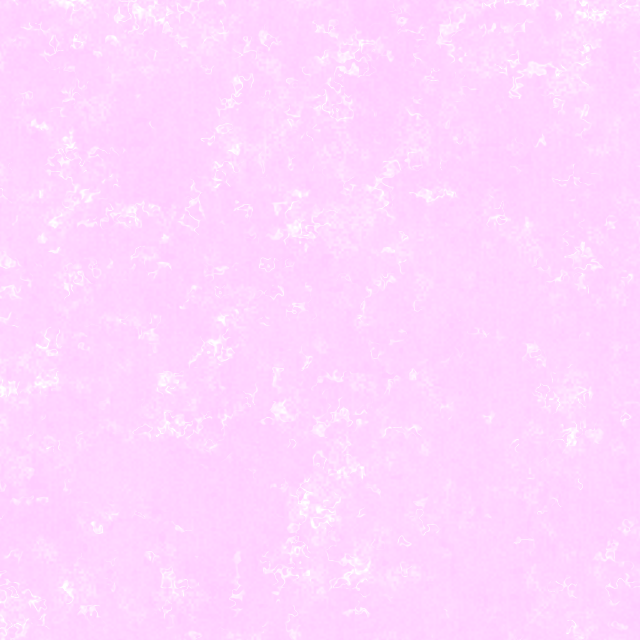
This texture is drawn by a three.js fragment shader. Its source:

```glsl
// Pale pink speckled paper: a soft mottled ground with fine grain and faint
// upright threads, dusted with clustered, curly white flecks.
// All layers are value noise; flecks are ridges of warped noise cut by a mask.
varying vec2 vUv;

const vec3 DEEP_PINK = vec3(1.0, 0.805, 1.0);
const vec3 WHITE = vec3(1.0, 1.0, 1.0);
const float BASE_LIGHT = 0.13;      // mean mix from deep pink to white
const float CLOUD_SCALE = 7.0;
const float CLOUD_AMOUNT = 0.20;
const float MOTTLE_SCALE = 48.0;
const float MOTTLE_AMOUNT = 0.12;
const float GRAIN_SCALE = 256.0;
const float GRAIN_AMOUNT = 0.15;
const vec2 THREAD_SCALE = vec2(230.0, 14.0);
const float THREAD_AMOUNT = 0.07;
const float DUST_AMOUNT = 0.34;
const float FLECK_SCALE = 92.0;
const float FLECK_PATCH_SCALE = 46.0;
const float FLECK_AMOUNT = 0.58;
const float SPECK_SCALE = 75.0;
const float SPECK_AMOUNT = 0.10;

float hash(vec2 p) {
  vec3 q = fract(vec3(p.xyx) * 0.1031);
  q += dot(q, q.yzx + 33.33);
  return fract((q.x + q.y) * q.z);
}

float noise(vec2 p) {
  vec2 cell = floor(p);
  vec2 f = fract(p);
  f = f * f * (3.0 - 2.0 * f);
  float low = mix(hash(cell), hash(cell + vec2(1.0, 0.0)), f.x);
  float high = mix(hash(cell + vec2(0.0, 1.0)), hash(cell + 1.0), f.x);
  return mix(low, high, f.y);
}

float fbm(vec2 p) {
  float sum = 0.0;
  float weight = 0.5;
  for (int i = 0; i < 4; i++) {
    sum += weight * noise(p);
    p = mat2(0.8, 0.6, -0.6, 0.8) * p * 2.03 + 17.3;
    weight *= 0.5;
  }
  return sum / 0.9375;
}

// Curly strokes along the mid level of warped noise, kept inside small patches
float flecks(vec2 uv, float cluster) {
  vec2 warp = vec2(noise(uv * 120.0 + 5.1), noise(uv * 120.0 + 61.7)) - 0.5;
  vec2 p = uv * FLECK_SCALE + warp * 1.4;
  float ridge = 1.0 - abs(2.0 * noise(p + 31.0) - 1.0);
  float stroke = smoothstep(0.60, 0.98, ridge);
  float patchLevel = noise(uv * FLECK_PATCH_SCALE + warp * 0.6 + 83.0);
  float patches = smoothstep(0.60, 0.82, patchLevel + 0.9 * (cluster - 0.5));
  return stroke * patches;
}

void main() {
  vec2 uv = vUv;

  // Ground: broad clouds, small mottling, grain and threads
  float cloud = fbm(uv * CLOUD_SCALE + 3.7);
  float mottle = fbm(uv * MOTTLE_SCALE + 41.0);
  float grain = noise(uv * GRAIN_SCALE + 9.0);
  float thread = noise(uv * THREAD_SCALE + 27.0);
  float light = BASE_LIGHT
    + CLOUD_AMOUNT * (cloud - 0.5)
    + MOTTLE_AMOUNT * (mottle - 0.5)
    + GRAIN_AMOUNT * (grain - 0.5)
    + THREAD_AMOUNT * (thread - 0.5);

  // Dust and flecks gather in clusters, slightly denser toward the top
  float cluster = fbm(uv * 8.0 + 71.0) + 0.10 * (uv.y - 0.5);
  float dust = smoothstep(0.50, 0.78, fbm(uv * 30.0 + 13.0) + 0.5 * (cluster - 0.5));
  light += DUST_AMOUNT * dust * grain;
  light += FLECK_AMOUNT * flecks(uv, cluster) * (0.6 + 0.6 * grain);

  // Sparse deeper pink specks
  light -= SPECK_AMOUNT * smoothstep(0.80, 0.95, noise(uv * SPECK_SCALE + 57.0));

  gl_FragColor = vec4(mix(DEEP_PINK, WHITE, clamp(light, 0.0, 1.0)), 1.0);
}
```
